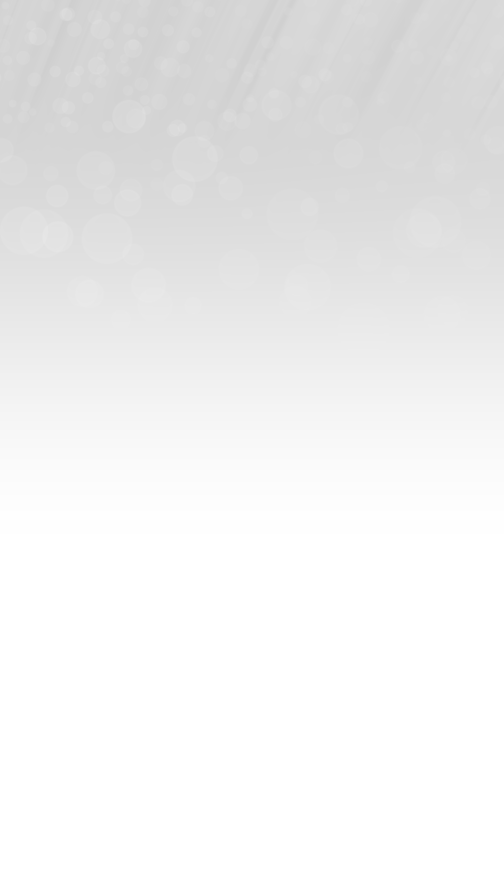
A WebGL 1 fragment shader for this background:

```glsl
precision highp float;
// Pale grey backdrop fading to white, with soft bokeh discs and slanted streaks near the top.
uniform vec2 u_resolution;

float hash(vec2 p) {
  return fract(sin(dot(p, vec2(127.1, 311.7))) * 43758.5453);
}

// Smooth one-dimensional noise
float noise(float x) {
  float cell = floor(x);
  return mix(hash(vec2(cell, 3.0)), hash(vec2(cell + 1.0, 3.0)), smoothstep(0.0, 1.0, x - cell));
}

// Discs jittered on a grid, present only between the heights low and high
float bokeh(vec2 p, float size, float radius, float low, float high, float density, float seed) {
  float pixel = 1.0 / u_resolution.x;
  float light = 0.0;
  vec2 cell = floor(p / size);
  for (int j = -1; j <= 1; j++) {
    for (int i = -1; i <= 1; i++) {
      vec2 id = cell + vec2(float(i), float(j));
      vec2 key = id + seed;
      vec2 center = (id + vec2(hash(key), hash(key + 41.3))) * size;
      float r = radius * mix(0.6, 1.25, hash(key + 17.9));
      float d = length(p - center) - r;
      float band = smoothstep(low, low + 0.12, center.y) * (1.0 - smoothstep(high - 0.12, high, center.y));
      float shown = step(hash(key + 73.7), density * band);
      float disc = 1.0 - smoothstep(-pixel, pixel, d);
      float rim = smoothstep(-0.25 * r, 0.0, d);
      light += shown * disc * (0.75 + 0.25 * rim) * mix(0.45, 1.0, hash(key + 8.2));
    }
  }
  return light;
}

void main() {
  vec2 uv = gl_FragCoord.xy / u_resolution;
  vec2 p = uv * vec2(1.0, 16.0 / 9.0);

  // Vertical fade, slightly lighter toward the upper right
  float shade = 1.0 - 0.17 * smoothstep(0.37, 0.9, uv.y);
  shade += 0.018 * smoothstep(0.3, 1.0, uv.x) * smoothstep(0.65, 1.0, uv.y);

  // Slanted streaks, steeper on the left
  float across = p.x + (1.78 - p.y) * mix(0.38, 0.6, uv.x);
  float streaks = 0.6 * noise(across * 28.0) + 0.4 * noise(across * 85.0) - 0.5;
  float groove = smoothstep(0.78, 0.95, noise(across * 55.0 + 9.0));
  shade += (0.025 * streaks - 0.022 * groove) * smoothstep(0.8, 0.96, uv.y);

  // Large discs in the middle band, smaller ones toward the top
  float light = bokeh(p, 0.12, 0.042, 1.02, 1.62, 0.6, 5.0);
  light += bokeh(p, 0.085, 0.028, 1.08, 1.6, 0.55, 23.0);
  light += 0.9 * bokeh(p, 0.06, 0.016, 1.3, 1.85, 0.5, 57.0);
  light += 0.9 * bokeh(p, 0.04, 0.011, 1.46, 1.95, 0.55, 91.0);
  float strength = mix(0.2, 0.1, smoothstep(0.15, 0.9, uv.x));
  shade = mix(shade, 0.95, strength * min(light, 2.0) * smoothstep(0.95, 0.9, shade));

  gl_FragColor = vec4(vec3(clamp(shade, 0.0, 1.0)), 1.0);
}
```
